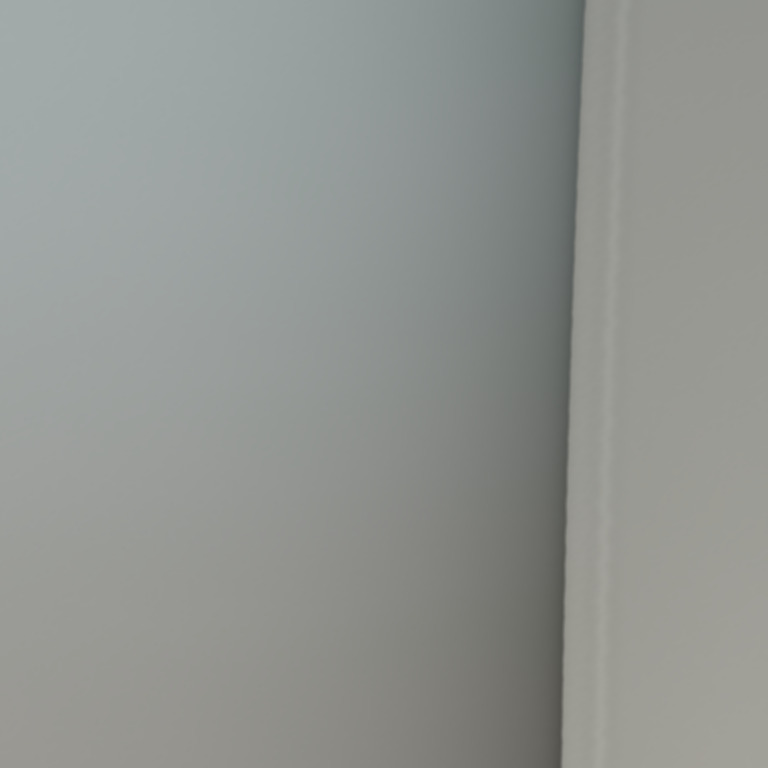
Reproduce this texture procedurally as a three.js fragment shader.

```glsl
varying vec2 vUv;

const vec3 WALL_TOP = vec3(0.645, 0.677, 0.675);
const vec3 WALL_BOTTOM = vec3(0.610, 0.605, 0.585);
const vec3 SHADE_TINT = vec3(0.225, 0.228, 0.232);
const vec3 PANEL_TOP = vec3(0.575, 0.580, 0.562);
const vec3 PANEL_BOTTOM = vec3(0.622, 0.618, 0.590);
const float SHADE_WIDTH = 0.235;
const float CREASE_WIDTH = 0.013;
const float CREASE_DEPTH = 0.075;
const float EDGE_SOFTNESS = 0.0035;
const float EDGE_WOBBLE = 0.0008;
const float RIDGE_OFFSET = 0.050;
const float RIDGE_WIDTH = 0.007;
const float RIDGE_LIGHT = 0.022;
const float MOTTLE = 0.004;
const float GRAIN = 0.010;

vec2 hash2(vec2 p) {
  vec2 q = vec2(dot(p, vec2(127.1, 311.7)), dot(p, vec2(269.5, 183.3)));
  return fract(sin(q) * 43758.5);
}

// Distance to the nearest scattered cell centre
float cellular(vec2 p) {
  vec2 cell = floor(p);
  vec2 local = fract(p);
  float nearest = 2.0;
  for (int j = -1; j <= 1; j++) {
    for (int i = -1; i <= 1; i++) {
      vec2 offset = vec2(float(i), float(j));
      vec2 delta = offset + hash2(cell + offset) - local;
      nearest = min(nearest, dot(delta, delta));
    }
  }
  return sqrt(nearest);
}

// Broad cloudy variation
float layeredSines(vec2 p) {
  float sum = 0.0;
  float weight = 0.5;
  for (int i = 0; i < 4; i++) {
    sum += weight * sin(p.x + 1.7 * sin(p.y)) * cos(p.y + 0.8 * sin(p.x));
    p = mat2(1.5, 1.1, -1.1, 1.5) * p + 2.3;
    weight *= 0.55;
  }
  return sum;
}

float bump(float x, float width) {
  return exp(-x * x / (width * width));
}

vec3 wallColor(float depth, float y) {
  vec3 lit = mix(WALL_BOTTOM, WALL_TOP, smoothstep(-0.1, 0.95, y));
  float shade = exp(-max(depth, 0.0) / SHADE_WIDTH);
  float crease = exp(-max(depth, 0.0) / CREASE_WIDTH);
  return lit - SHADE_TINT * shade - CREASE_DEPTH * crease;
}

vec3 panelColor(float across, float y, float fray) {
  vec3 color = mix(PANEL_BOTTOM, PANEL_TOP, y);
  float ridge = across - RIDGE_OFFSET - 0.003 * fray;
  color -= 0.045 * exp(-max(across, 0.0) / 0.006);
  color -= 0.010 * bump(across - 0.034, 0.010);
  color += RIDGE_LIGHT * bump(ridge, RIDGE_WIDTH);
  color -= 0.008 * bump(ridge - 0.016, 0.010);
  return color + 0.012 * smoothstep(0.08, 0.25, across) * (1.0 - y);
}

void main() {
  vec2 p = vUv;

  // Gently bowed edge with a frayed outline
  float fray = layeredSines(vec2(3.0, p.y * 75.0));
  float edge = 0.731 + 0.013 * p.y + 0.018 * p.y * p.y;
  float across = p.x - edge - EDGE_WOBBLE * fray;

  vec3 wall = wallColor(-across, p.y);
  vec3 panel = panelColor(across, p.y, fray);
  float side = smoothstep(-EDGE_SOFTNESS, EDGE_SOFTNESS, across);
  vec3 color = mix(wall, panel, side);

  // Faint tinted clouds and slanted surface grain
  float cloud = layeredSines(p * 8.0 + 1.0);
  color += MOTTLE * cloud * vec3(1.0, 0.4, 0.7);
  vec2 slanted = mat2(0.8, -0.6, 0.6, 0.8) * p;
  float grain = cellular(slanted * vec2(65.0, 110.0)) - 0.5;
  float nap = bump(across - 0.025, 0.035);
  color += GRAIN * grain * (0.35 + 0.6 * nap * side);

  gl_FragColor = vec4(color, 1.0);
}
```
